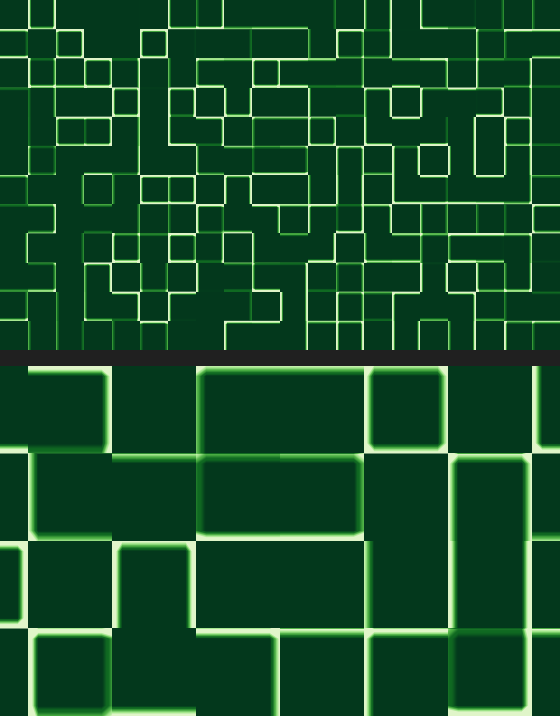
Top, the full canvas; bottom, a detail of the centre.
A Shadertoy shader for this pattern:

```glsl
// Dark green grid of cells whose raised sides glow pale along stepped borders
const vec2 GRID = vec2(20.0, 12.0);    // cells across and down
const float GLOW_WIDTH = 0.0098;       // rim depth, in canvas heights
const float STEP_FLOOR = 0.10;         // height steps below this stay dark
const float STEP_GAIN = 2.9;           // rim strength per unit of height step
const float MIN_STRENGTH = 0.26;       // strength of the faintest visible rim
const float STRENGTH_CAP = 1.5;
const float SEED = 41.7;

const vec3 BASE  = vec3(0.01, 0.22, 0.11);
const vec3 DEEP  = vec3(0.06, 0.41, 0.13);
const vec3 LEAF  = vec3(0.29, 0.68, 0.26);
const vec3 MINT  = vec3(0.65, 0.91, 0.56);
const vec3 CREAM = vec3(0.88, 0.96, 0.79);

// Random height of a cell; ids beyond the canvas repeat the border cell
float cellHeight(vec2 id) {
    id = clamp(id, vec2(0.0), GRID - 1.0);
    vec3 p = fract(vec3(id.xyx + SEED) * vec3(0.1031, 0.1030, 0.0973));
    p += dot(p, p.yzx + 33.33);
    return fract((p.x + p.y) * p.z);
}

// Rim strength for a height step, with a clear onset above the floor
float rimStrength(float heightStep) {
    float excess = heightStep - STEP_FLOOR;
    float visible = smoothstep(0.0, 0.02, excess);
    return visible * min(MIN_STRENGTH + STEP_GAIN * excess, STRENGTH_CAP);
}

// Colour ramp from the dark ground to the brightest rim
vec3 glowColor(float t) {
    vec3 color = mix(BASE, DEEP, smoothstep(0.0, 0.24, t));
    color = mix(color, LEAF, smoothstep(0.26, 0.52, t));
    color = mix(color, MINT, smoothstep(0.48, 0.76, t));
    return mix(color, CREAM, smoothstep(0.72, 0.95, t));
}

void mainImage(out vec4 fragColor, in vec2 fragCoord) {
    float pixel = 1.0 / iResolution.y;
    vec2 cellSize = vec2(iResolution.x / iResolution.y, 1.0) / GRID;
    vec2 position = fragCoord * pixel / cellSize;
    vec2 id = floor(position);
    vec2 local = (position - id - 0.5) * cellSize;
    float height = cellHeight(id);

    float glow = 0.0;       // rims lying inside this cell
    vec3 spill = vec3(0.0); // smoothed edges of rims in higher neighbours

    // Each border is lit on its higher side
    vec2 side = vec2(1.0, 0.0);
    for (int i = 0; i < 4; i++) {
        float rise = height - cellHeight(id + side);
        float strength = rimStrength(abs(rise));
        float inset = 0.5 * dot(abs(side), cellSize) - dot(local, side);
        float coverage = clamp(0.5 + sign(rise) * inset / pixel, 0.0, 1.0);
        if (rise > 0.0) {
            glow += strength * max(0.0, 1.0 - inset / GLOW_WIDTH) * coverage;
        } else {
            spill = max(spill, (glowColor(strength) - BASE) * coverage);
        }
        side = vec2(-side.y, side.x);
    }

    fragColor = vec4(max(glowColor(glow), BASE + spill), 1.0);
}
```
